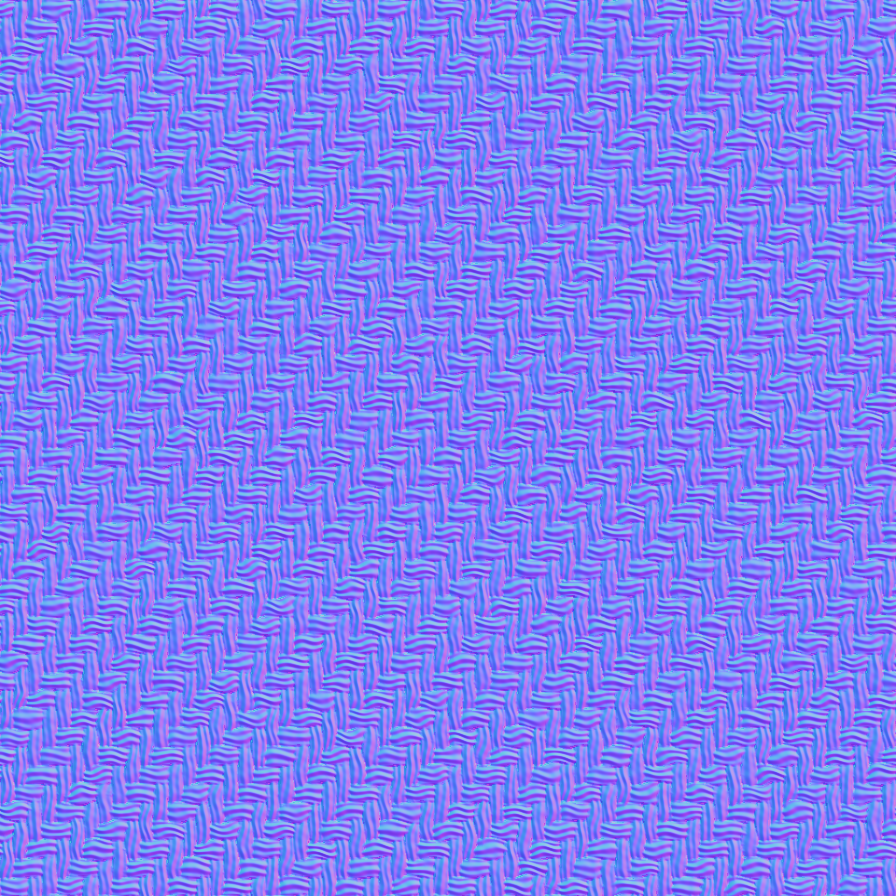
Give the GLSL for this texture map, as a Shadertoy shader.

```glsl
// Tangent-space normal map of a 2/2 twill weave with wavy multi-strand yarns.

const float PI = 3.14159;
const float TAU = 6.28318;
const vec2 THREADS = vec2(64.0, 48.0);  // warp columns, weft rows (multiples of 4)
const float TWILL = 4.0;                // threads per twill repeat
const float RELIEF = 0.0046;            // height to slope scale
const float STEP = 0.0013;              // sampling offset for slopes

vec2 hash2(vec2 p) {
    vec2 q = vec2(dot(p, vec2(12.71, 31.17)), dot(p, vec2(26.95, 18.33)));
    return fract(sin(q) * 4375.85);
}

// Layered sines with whole-number frequencies, so the sum wraps; about -1 to 1.
float layeredSines(vec2 uv, float maxFreq, float seed) {
    float sum = 0.0;
    for (int i = 0; i < 5; i++) {
        vec2 key = vec2(float(i) + 1.0, seed);
        vec2 freq = round((hash2(key) * 2.0 - 1.0) * maxFreq);
        sum += sin(TAU * (dot(freq, uv) + hash2(key + 7.3).x));
    }
    return sum * 0.4;
}

float smoothMax(float a, float b, float k) {
    float h = max(k - abs(a - b), 0.0) / k;
    return max(a, b) + h * h * k * 0.25;
}

// Height of one thread set: pos is (along, across), count is threads in the same order.
float threadHeight(vec2 pos, vec2 count, float offset, float strands, float ripple, float seed) {
    float lane = floor(pos.y);
    float v = pos.y - lane - 0.5;

    // Position within the float, 0 at its crest and +-2 where it dives under
    float s = pos.x - lane - offset + 0.5 * TWILL;
    float index = floor(s / TWILL);
    float t = s - index * TWILL - 0.5 * TWILL;
    vec2 id = mod(vec2(lane + offset + index * TWILL, lane), count);
    vec2 rndA = hash2(id + seed);
    vec2 rndB = hash2(id + seed + 91.7);

    // Over-and-under arch with a rounded, slightly rolled cross section
    float arch = 0.8 * smoothstep(-0.75, 0.85, cos(t * PI * 0.5));
    float edge = 1.0 - 4.0 * v * v;
    float body = (0.46 + 0.9 * (rndA.x - 0.5) * v) * edge;

    // Strands bend and lean a little differently in every float
    float bend = 0.2 * sin(t * mix(1.8, 3.4, rndB.x) + TAU * rndA.y);
    float lean = (rndB.y - 0.5) * 0.2 * t;
    float phase = v * strands * mix(0.88, 1.12, rndB.x) + bend + lean + rndA.x;
    float fade = 1.0 - 16.0 * v * v * v * v;
    float strand = ripple * mix(0.75, 1.25, rndA.y) * cos(TAU * phase) * fade;

    return arch + body + strand + (rndB.y - 0.5) * 0.22;
}

float clothHeight(vec2 uv) {
    // Irregular thread paths
    vec2 drift = vec2(layeredSines(uv, 26.0, 1.0), layeredSines(uv, 26.0, 2.0));
    vec2 p = uv * THREADS + 0.09 * drift;

    float weft = threadHeight(p, THREADS, 1.0, 2.4, 0.25, 3.0);
    float warp = threadHeight(p.yx, THREADS.yx, 2.0, 1.9, 0.18, 57.0);
    float fuzz = 0.04 * layeredSines(uv, 100.0, 5.0);
    return smoothMax(weft, warp, 0.3) + fuzz;
}

vec3 surfaceNormal(vec2 uv, float e) {
    vec2 dx = vec2(e, 0.0);
    vec2 dy = vec2(0.0, e);
    vec2 slope = vec2(clothHeight(uv + dx) - clothHeight(uv - dx),
                      clothHeight(uv + dy) - clothHeight(uv - dy)) / (2.0 * e);
    slope *= RELIEF;
    // Soft limit on steep creases
    slope /= sqrt(1.0 + 0.8 * dot(slope, slope));
    return normalize(vec3(-slope, 1.0));
}

void mainImage(out vec4 fragColor, in vec2 fragCoord) {
    vec2 uv = fragCoord / iResolution.xy;
    vec3 normal = surfaceNormal(uv, STEP);
    fragColor = vec4(0.5 + 0.5 * normal, 1.0);
}
```
